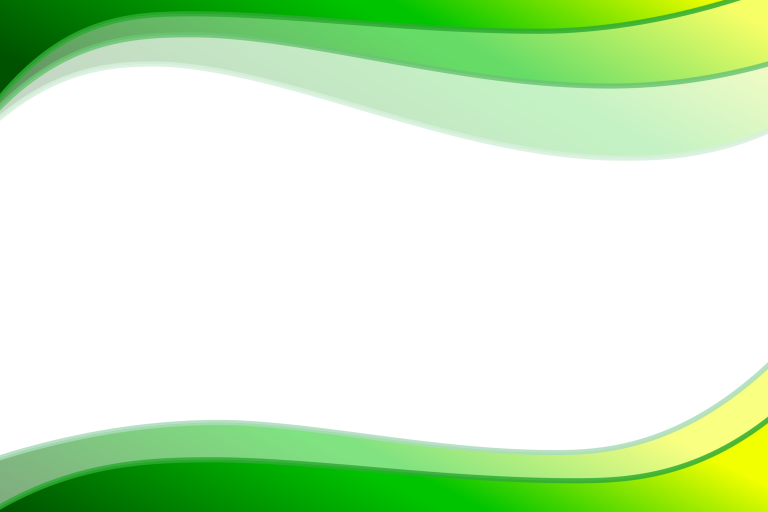
This background is drawn by a Shadertoy shader. Its source:

```glsl
// Green and yellow translucent wave ribbons along the top and bottom of a white page.

// A wave rises from the left edge to a crest, dips to a trough, then climbs to the right edge.
struct Wave { float left; vec2 crest; vec2 trough; float right; vec2 bend; };

const Wave TOP_INNER  = Wave(0.809, vec2(0.254, 0.973), vec2(0.703, 0.939), 1.023, vec2(2.8, 1.9));
const Wave TOP_MIDDLE = Wave(0.791, vec2(0.254, 0.932), vec2(0.794, 0.832), 0.875, vec2(2.7, 2.0));
const Wave TOP_OUTER  = Wave(0.770, vec2(0.202, 0.875), vec2(0.814, 0.691), 0.744, vec2(2.4, 2.3));
const Wave LOW_OUTER  = Wave(0.106, vec2(0.286, 0.175), vec2(0.723, 0.116), 0.286, vec2(1.95, 2.27));
const Wave LOW_INNER  = Wave(0.010, vec2(0.280, 0.102), vec2(0.749, 0.061), 0.180, vec2(2.6, 2.45));

const vec3 PAPER       = vec3(1.0);
const vec3 DARK_GREEN  = vec3(0.0, 0.32, 0.0);
const vec3 GREEN       = vec3(0.0, 0.77, 0.0);
const vec3 YELLOW      = vec3(0.95, 1.0, 0.0);
const vec3 DEEP_LINE   = vec3(0.18, 0.67, 0.20);
const vec3 MEDIUM_LINE = vec3(0.42, 0.77, 0.45);
const vec3 SOFT_LINE   = vec3(0.67, 0.86, 0.73);
const vec3 PALE_LINE   = vec3(0.84, 0.94, 0.86);

const float LINE_HALF_WIDTH = 0.005;
const float LINE_OPACITY    = 0.85;
const float MIDDLE_SKEW     = 0.9;
const float PALE_BAND       = 0.23;
const float MEDIUM_BAND     = 0.60;
const float LOW_BAND        = 0.50;

// Height of a wave at x, both as fractions of the canvas
float waveHeight(Wave w, float x) {
    if (x < w.crest.x) {
        float u = (w.crest.x - x) / w.crest.x;
        return mix(w.crest.y, w.left, pow(u, w.bend.x));
    }
    if (x < w.trough.x) {
        float u = (x - w.crest.x) / (w.trough.x - w.crest.x);
        return mix(w.crest.y, w.trough.y, smoothstep(0.0, 1.0, pow(u, MIDDLE_SKEW)));
    }
    float u = (x - w.trough.x) / (1.0 - w.trough.x);
    return mix(w.trough.y, w.right, pow(u, w.bend.y));
}

// Approximate signed distance in canvas heights, positive above the wave
float waveDistance(Wave w, vec2 uv) {
    const float STEP = 0.002;
    float aspect = iResolution.x / iResolution.y;
    float rise = waveHeight(w, uv.x + STEP) - waveHeight(w, uv.x - STEP);
    float slope = rise / (2.0 * STEP * aspect);
    return (uv.y - waveHeight(w, uv.x)) / sqrt(1.0 + slope * slope);
}

// Dark green to green to yellow
vec3 leafRamp(float t) {
    vec3 shade = mix(DARK_GREEN, GREEN, clamp((t + 0.13) / 0.586, 0.0, 1.0));
    return mix(shade, YELLOW, clamp((t - 0.508) / 0.43, 0.0, 1.0));
}

// Fill one side of a wave (positive distance) and draw its edge line
vec3 paintBand(vec3 base, vec3 fill, vec3 line, float dist) {
    float pixel = 1.0 / iResolution.y;
    vec3 color = mix(base, fill, smoothstep(-0.5 * pixel, 0.5 * pixel, dist));
    float edge = abs(dist) - LINE_HALF_WIDTH;
    float coverage = 1.0 - smoothstep(-0.7 * pixel, 0.7 * pixel, edge);
    return mix(color, line, coverage * LINE_OPACITY);
}

void mainImage(out vec4 fragColor, in vec2 fragCoord) {
    vec2 uv = fragCoord / iResolution.xy;
    vec3 topInk = leafRamp(uv.x - 1.2 * (1.0 - uv.y));
    vec3 lowInk = leafRamp(uv.x + 1.33 * uv.y - 0.13);
    vec3 color = PAPER;

    // Top ribbons, from the palest to the solid corner
    color = paintBand(color, mix(PAPER, topInk, PALE_BAND), PALE_LINE, waveDistance(TOP_OUTER, uv));
    color = paintBand(color, mix(PAPER, topInk, MEDIUM_BAND), MEDIUM_LINE, waveDistance(TOP_MIDDLE, uv));
    color = paintBand(color, topInk, DEEP_LINE, waveDistance(TOP_INNER, uv));

    // Bottom ribbons
    color = paintBand(color, mix(PAPER, lowInk, LOW_BAND), SOFT_LINE, -waveDistance(LOW_OUTER, uv));
    color = paintBand(color, lowInk, DEEP_LINE, -waveDistance(LOW_INNER, uv));

    fragColor = vec4(color, 1.0);
}
```
